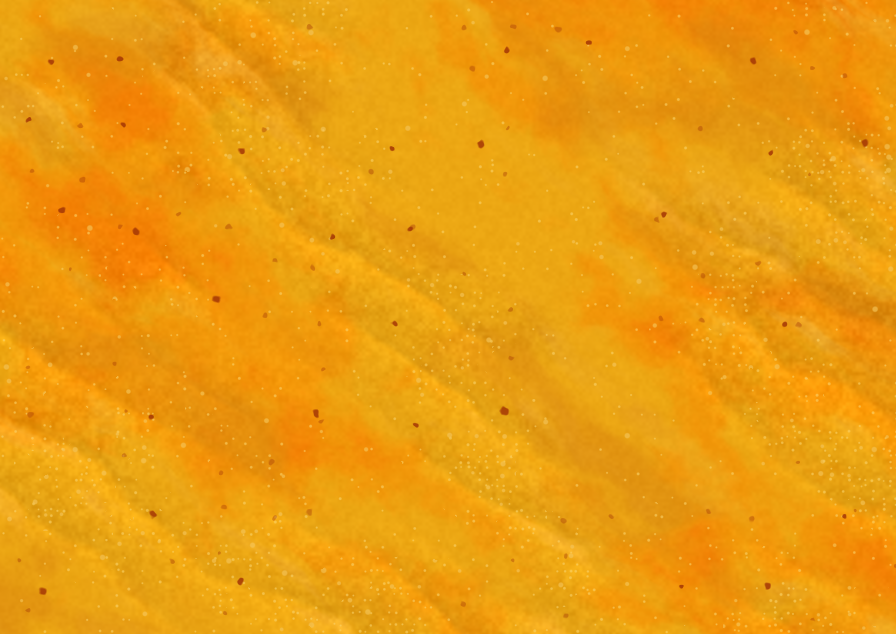
A WebGL 1 fragment shader for this texture:

```glsl
precision highp float;
// Amber, fruit-like surface: warped noise blends orange and gold along a
// falling diagonal, with soft ridges, fine grain, clustered pale glints
// and a few scattered red-brown specks.

uniform vec2 u_resolution;

const vec3 DEEP_ORANGE = vec3(0.955, 0.500, 0.015);
const vec3 AMBER = vec3(0.945, 0.590, 0.035);
const vec3 GOLD = vec3(0.925, 0.655, 0.075);
const vec3 OCHRE = vec3(0.860, 0.535, 0.055);
const vec3 PALE = vec3(0.925, 0.680, 0.240);
const vec3 GLINT = vec3(0.980, 0.830, 0.420);
const vec3 SPECK = vec3(0.640, 0.210, 0.020);
const vec2 STREAK_DIR = vec2(0.819, -0.574);

float hash(vec2 p) {
  vec3 q = fract(vec3(p.xyx) * 0.1031);
  q += dot(q, q.yzx + 33.33);
  return fract((q.x + q.y) * q.z);
}

vec2 hash2(vec2 p) {
  return vec2(hash(p + 17.3), hash(p + 71.9));
}

float noise(vec2 p) {
  vec2 cell = floor(p);
  vec2 f = fract(p);
  f = f * f * (3.0 - 2.0 * f);
  float low = mix(hash(cell), hash(cell + vec2(1.0, 0.0)), f.x);
  float high = mix(hash(cell + vec2(0.0, 1.0)), hash(cell + 1.0), f.x);
  return mix(low, high, f.y);
}

float fbm(vec2 p) {
  float sum = 0.0;
  float weight = 0.5;
  for (int i = 0; i < 5; i++) {
    sum += weight * noise(p);
    p = mat2(0.8, 0.6, -0.6, 0.8) * p * 2.03 + 19.7;
    weight *= 0.5;
  }
  return sum / 0.97;
}

// Coverage of round dots, at most one per grid cell; radius is in cells.
float dots(vec2 p, float cells, float density, float radius, float pixel) {
  vec2 q = p * cells;
  vec2 cell = floor(q);
  vec2 center = 0.3 + 0.4 * hash2(cell);
  float size = radius * mix(0.55, 1.0, hash(cell + 5.1));
  float soft = max(pixel * cells * 0.8, size * 0.35);
  float inside = 1.0 - smoothstep(size - soft, size + soft, length(fract(q) - center));
  return inside * step(hash(cell + 43.7), density);
}

// Slow rise and quick fall across each ridge, centred near zero.
float ridge(float x) {
  float f = fract(x);
  return f * (1.0 - smoothstep(0.80, 1.0, f)) - 0.40;
}

void main() {
  float pixel = 1.0 / u_resolution.y;
  vec2 p = gl_FragCoord.xy * pixel + 3.0;
  vec2 s = vec2(dot(p, STREAK_DIR), dot(p, vec2(-STREAK_DIR.y, STREAK_DIR.x)));

  // Broad colour fields, broken up by mottling and long streaks
  vec2 warp = vec2(fbm(p * 5.0), fbm(p * 5.0 + 37.0)) - 0.5;
  float field = fbm(s * vec2(1.9, 3.4) + warp * 0.9);
  float mottle = fbm(p * 17.0 + 8.0) - 0.5;
  float streak = fbm(s * vec2(4.0, 17.0) + warp * 1.5 + 51.0) - 0.5;
  float tone = smoothstep(0.22, 0.74, field + 0.22 * mottle + 0.24 * streak);
  vec3 color = mix(DEEP_ORANGE, AMBER, smoothstep(0.0, 0.45, tone));
  color = mix(color, GOLD, smoothstep(0.4, 0.85, tone));

  // Ochre hollows and pale crests
  float rough = smoothstep(0.40, 0.64, fbm(s * vec2(2.0, 4.0) + 83.0));
  float relief = ridge(s.y * 9.0 + 1.6 * fbm(s * vec2(2.5, 5.0) + 29.0) + warp.x * 0.5);
  float hollow = smoothstep(0.50, 0.76, fbm(s * vec2(3.0, 8.0) + warp + 111.0));
  float crest = smoothstep(0.06, 0.34, streak + 0.3 * relief * rough + 0.25 * mottle);
  color = mix(color, OCHRE, 0.65 * hollow);
  color = mix(color, PALE, 0.55 * crest * (0.3 + 0.7 * rough));
  color *= 1.0 + 0.13 * relief * rough;

  // Fine grain, stronger on rough parts
  float grain = noise(p * 190.0) + noise(p * 95.0 + 13.0) - 1.0;
  color += vec3(0.040, 0.050, 0.035) * grain * (0.45 + 0.65 * rough);

  // Glints gather in clusters on the rough parts
  float cluster = rough * smoothstep(0.35, 0.65, fbm(p * 8.0 + 61.0));
  float fine = dots(p, 105.0, 0.04 + 0.28 * cluster, 0.24, pixel);
  float coarse = dots(p + 7.0, 46.0, 0.02 + 0.14 * cluster, 0.20, pixel);
  color = mix(color, GLINT, 0.60 * fine);
  color = mix(color, mix(PALE, GLINT, 0.6), 0.65 * coarse);

  // Sparse dark specks and fainter small ones, slightly ragged
  vec2 ragged = p + 0.004 * (vec2(noise(p * 150.0), noise(p * 150.0 + 9.0)) - 0.5);
  float bold = dots(ragged, 7.0, 0.40, 0.042, pixel);
  float faint = dots(ragged + 11.0, 13.0, 0.30, 0.060, pixel);
  color = mix(color, SPECK, 0.85 * bold);
  color = mix(color, SPECK, 0.40 * faint);

  gl_FragColor = vec4(clamp(color, 0.0, 1.0), 1.0);
}
```
